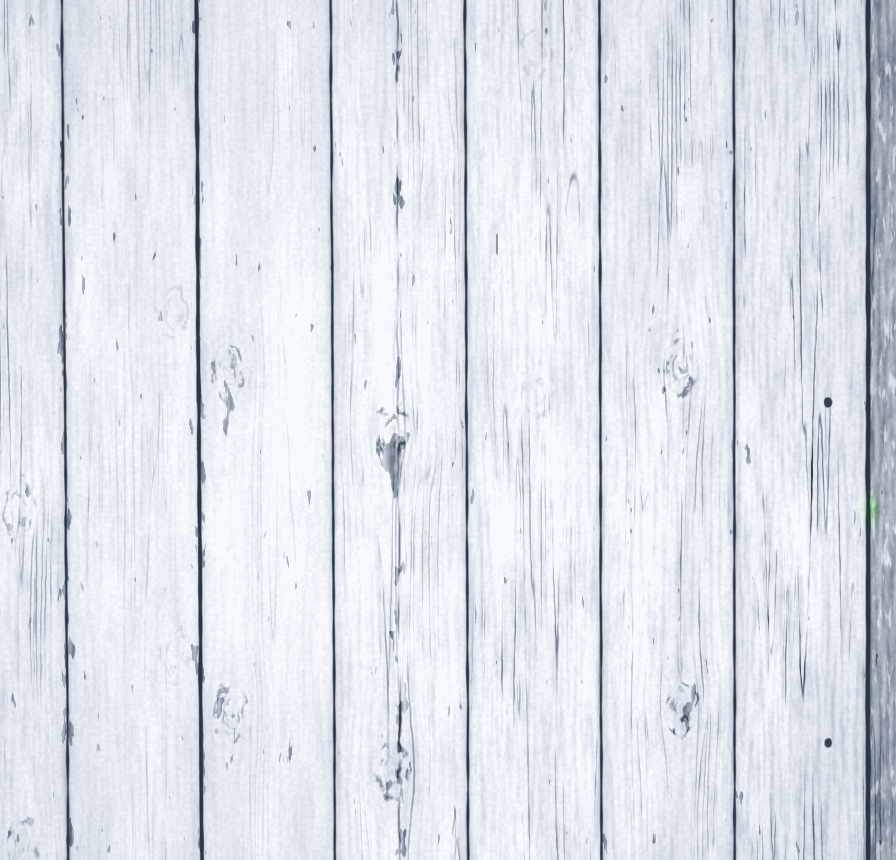
Give the GLSL for this texture, as a Shadertoy shader.

```glsl
// Whitewashed vertical planks: slightly leaning seams, stretched gradient noise
// for grain and cracks, and two rows of knots or nail holes on each plank.
// All wear is summed as one "shade" value that darkens paint to blue-grey.

#define PITCH 0.150          // plank width
#define FIRST_SEAM 0.069     // first seam, at the top edge
#define LEAN 0.0075          // drift of the first seam toward the bottom
#define SEAM_HALF 0.0013     // half width of a seam
#define KNOT_PERIOD 0.396    // height between knot rows
#define KNOT_SIZE vec2(0.016, 0.030)
#define GRAIN 0.13           // contrast of the fine grain
#define CRACK_HALF 0.0005    // half width of the widest crack
#define VIGNETTE 0.22
#define PAINT vec3(0.966, 0.976, 0.993)
#define GAP vec3(0.13, 0.17, 0.22)

// Per plank: knot across plank, upper knot height, strength, crack amount.
// A negative strength makes a nail hole instead of a knot.
const vec4 PLANKS[8] = vec4[8](
    vec4(0.65, 0.410, 0.55, 0.60), vec4(0.81, 0.636, 0.25, 0.25),
    vec4(0.22, 0.568, 0.75, 0.15), vec4(0.44, 0.498, 1.00, 0.50),
    vec4(0.53, 0.940, 0.25, 0.75), vec4(0.60, 0.573, 0.90, 0.65),
    vec4(0.70, 0.532, -1.0, 1.00), vec4(0.50, 0.500, 0.00, 0.60));

vec2 gradient(vec2 cell) {
    vec3 q = fract(cell.xyx * vec3(0.1031, 0.1030, 0.0973));
    q += dot(q, q.yzx + 33.33);
    float angle = 6.2832 * fract((q.x + q.y) * q.z);
    return vec2(cos(angle), sin(angle));
}

float noise(vec2 p) {
    vec2 i = floor(p), f = p - i, e = vec2(0.0, 1.0);
    vec2 w = f * f * f * (f * (f * 6.0 - 15.0) + 10.0);
    float low = mix(dot(gradient(i), f), dot(gradient(i + e.yx), f - e.yx), w.x);
    float high = mix(dot(gradient(i + e), f - e), dot(gradient(i + 1.0), f - 1.0), w.x);
    return mix(low, high, w.y);
}

float fractal(vec2 p) {
    return noise(p) + 0.55 * noise(p * 2.1 + 5.0) + 0.35 * noise(p * 4.3 + 11.0);
}

float bump(float x, float width) { return exp(-x * x / (width * width)); }

// Sideways distance to the nearest steep zero line of stretched noise
float crackDistance(vec2 p, vec2 scale) {
    vec2 q = p * scale;
    float value = noise(q);
    float slope = abs(noise(q + vec2(0.05, 0.0)) - value) / 0.05;
    return abs(value) / (max(slope, 0.15) * scale.x);
}

void mainImage(out vec4 fragColor, in vec2 fragCoord) {
    vec2 p = fragCoord / iResolution.xy;
    float px = 1.0 / iResolution.x;

    // Plank coordinates
    float drop = 1.0 - p.y;
    float wobble = 0.0008 * noise(vec2(p.x * 6.0, p.y * 14.0));
    float pitch = PITCH - 0.0013 * drop;
    float u = (p.x + wobble - FIRST_SEAM - LEAN * drop) / pitch;
    float id = floor(u), across = u - id;
    vec4 plank = PLANKS[int(clamp(id + 1.0, 0.0, 7.0))];

    // Knots bend the grain, raise flakes and leave broken outlines
    vec2 g = vec2(u * PITCH, p.y + id * 7.3);
    float flakeMask = 0.0, marks = 0.0;
    float rough = fractal(p * vec2(85.0, 55.0));
    for (int n = 0; n < 2; n++) {
        vec2 d = vec2((across - plank.x) * pitch, p.y - plank.y + float(n) * KNOT_PERIOD);
        float knot = max(plank.z, 0.0);
        vec2 q = d / KNOT_SIZE;
        float r = length(q) + 0.4 * rough;
        g.x -= 0.45 * knot * d.x * exp(-0.18 * dot(q, q));
        float broken = smoothstep(-0.1, 0.3, noise(p * vec2(70.0, 55.0) + 9.0));
        float rings = bump(r - 1.0, 0.11) + 0.8 * bump(r - 0.5, 0.10);
        marks += knot * 0.5 * rings * broken;
        marks += 0.08 * knot * (0.5 + 0.5 * sin(r * 13.0)) * exp(-r * 0.7);
        flakeMask += knot * 0.62 * bump(d.x, 0.014) * bump(d.y + 0.015, 0.06);
        float hole = length(d / vec2(0.0045, 0.0060)) + 0.2 * rough;
        marks += step(plank.z, -0.5) * 0.8 * (1.0 - smoothstep(0.7, 1.2, hole));
    }

    // Lighting, paint mottling and fine grain
    vec2 c = p - vec2(0.45, 0.45);
    float mottle = noise(p * vec2(250.0, 230.0)) + 0.5 * noise(p * vec2(130.0, 90.0));
    float fine = noise(g * vec2(190.0, 12.0)) + 0.4 * noise(g * vec2(240.0, 70.0));
    float broad = fractal(g * vec2(18.0, 4.0));
    float shade = VIGNETTE * dot(c, c) + 0.005 + 0.05 * mottle + 0.07 * broad;
    shade += GRAIN * (0.35 + plank.w) * max(fine, -0.15);

    // Long hairline cracks, gathered toward the plank's middle
    vec2 jag = g + vec2(0.0007 * noise(p * vec2(30.0, 60.0)), 0.0);
    float gather = 0.32 * bump(across - 0.58, 0.24) - 0.18;
    for (int layer = 0; layer < 2; layer++) {
        float k = float(layer);
        float present = smoothstep(0.0, 0.5, gather + 0.06 * k
            + noise(g * vec2(26.0, 3.5) + 17.0 + 9.0 * k)
            + 0.3 * noise(g * vec2(60.0, 30.0)));
        float dist = crackDistance(jag + 3.0 * k, vec2(55.0 + 50.0 * k, 1.3 + k));
        float line = 1.0 - smoothstep(0.0, CRACK_HALF * (0.5 + present) + 0.8 * px, dist);
        shade += plank.w * present * ((0.72 - 0.24 * k) * line + 0.03);
    }

    // One plank carries a split along its length
    float splitPlank = 1.0 - step(0.5, abs(id - 2.0));
    float split = (across - 0.49) * pitch + 0.0025 * fractal(vec2(3.0, p.y * 12.0));
    float splitOn = smoothstep(-0.25, 0.2, noise(vec2(8.0, p.y * 15.0)));
    shade += splitPlank * 0.55 * splitOn * bump(split, 0.0008 + 0.4 * px);
    flakeMask += splitPlank * 0.34 * bump(split, 0.008);

    // Flaked paint near knots, the split and the plank edges
    float seam = floor(u + 0.5), edge = (u - seam) * pitch;
    float wornSeam = 1.0 - step(0.6, abs(seam - 0.5));
    flakeMask += (0.15 + 0.32 * wornSeam) * bump(edge, 0.007);
    float flakes = fractal(g * vec2(75.0, 20.0) + 31.0) + flakeMask;
    flakes = smoothstep(0.62, 0.74, flakes);
    shade += flakes * (0.33 + 0.3 * fine) + marks;

    // The last board has lost most of its paint
    float paintLeft = smoothstep(0.1, 0.6, fractal(g * vec2(130.0, 30.0)));
    shade += step(6.0, id) * mix(0.30 + 0.2 * fine, 0.05, paintLeft);

    // Seams with a soft grimy lip
    float wide = 0.0008 * (1.0 - step(0.5, abs(seam - 1.0))) + 0.0012 * step(5.5, seam);
    float halfWidth = SEAM_HALF + wide + 0.0010 * noise(vec2(seam * 5.0, p.y * 30.0));
    float gap = 1.0 - smoothstep(halfWidth - px, halfWidth + px, abs(edge));
    shade += 0.20 * exp(-abs(edge) / 0.003) + 0.03 * exp(-abs(edge) / 0.014);
    shade = mix(clamp(shade, 0.0, 0.9), 0.95, gap);

    // Blue-grey tone, with a small mossy stain by the last seam
    vec3 color = mix(PAINT, GAP, pow(vec3(shade), vec3(0.96, 1.0, 1.08)));
    vec2 moss = (p - vec2(0.973, 0.407)) / vec2(0.008, 0.016);
    color *= mix(vec3(1.0), vec3(0.8, 1.05, 0.72), exp(-dot(moss, moss)));
    fragColor = vec4(color, 1.0);
}
```
